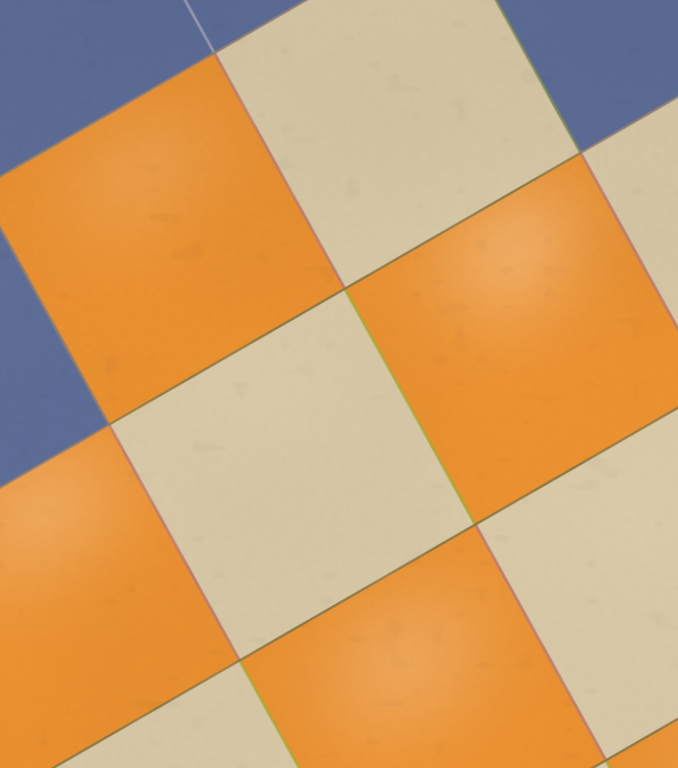
Reproduce this texture procedurally as a Shadertoy shader.

```glsl
const float TILE_SIZE = 0.353;
const vec2 GRID_ORIGIN = vec2(0.449, 0.624);
const vec2 ROW_AXIS = vec2(0.307, 0.177);
const vec2 COLUMN_AXIS = vec2(-0.170, 0.307);

const vec3 CREAM = vec3(0.83, 0.77, 0.64);
const vec3 ORANGE = vec3(0.90, 0.555, 0.185);
const vec3 BLUE = vec3(0.36, 0.42, 0.58);

const int CREAM_TILE = 0;
const int ORANGE_TILE = 1;
const int BLUE_TILE = 2;

float hash(vec2 p) {
    p = fract(p * vec2(0.1031, 0.1137));
    p += dot(p, p.yx + 33.33);
    return fract((p.x + p.y) * p.x * 17.0);
}

float noise(vec2 p) {
    vec2 i = floor(p), f = fract(p);
    f = f * f * (3.0 - 2.0 * f);
    return mix(mix(hash(i), hash(i + vec2(1, 0)), f.x),
               mix(hash(i + vec2(0, 1)), hash(i + vec2(1, 1)), f.x), f.y);
}

// Checkerboard bounded by a stepped blue border
int tileKind(vec2 cell) {
    if (abs(cell.x + 0.5) + cell.y > 1.0) return BLUE_TILE;
    return mod(cell.x + cell.y, 2.0) < 0.5 ? CREAM_TILE : ORANGE_TILE;
}

// Glazed surface with a soft reflection in the upper part of each tile
vec3 tileColor(int kind, vec2 cell, vec2 local, vec2 p) {
    vec3 base = kind == CREAM_TILE ? CREAM : kind == ORANGE_TILE ? ORANGE : BLUE;
    vec2 jitter = vec2(hash(cell + 20.0), hash(cell + 47.0)) - 0.5;
    vec2 fromGlow = (local - vec2(0.62, 0.76) - 0.2 * jitter) / vec2(0.34, 0.27);
    float glow = exp(-dot(fromGlow, fromGlow));
    float strength = kind == CREAM_TILE ? 0.02 : kind == ORANGE_TILE ? 0.30 : 0.10;
    strength *= 1.0 - 0.8 * smoothstep(0.55, 0.85, p.y - 0.35 * p.x);
    float cloud = noise(p * 6.0 + 30.0);
    vec3 color = mix(base, vec3(0.96, 0.83, 0.69), strength * glow * (0.7 + 0.6 * cloud));

    // Uneven glaze, fine grain and a few faint scuffs
    color *= 1.0 + 0.025 * (cloud - 0.5) + 0.012 * (noise(p * 190.0 + 9.0) - 0.5);
    float scuff = smoothstep(0.82, 0.98, noise(p * vec2(35.0, 60.0) + 70.0));
    color *= 1.0 - 0.025 * scuff;
    return color * (1.01 - 0.03 * smoothstep(0.5, 1.0, p.y));
}

// Joints running up the columns carry a pink or green colour fringe
vec3 jointColor(int before, int after, bool upright) {
    if (before == BLUE_TILE && after == BLUE_TILE) return vec3(0.58, 0.60, 0.69);
    if (before == BLUE_TILE || after == BLUE_TILE)
        return upright && before == CREAM_TILE ? vec3(0.48, 0.53, 0.34) : vec3(0.56, 0.49, 0.45);
    if (!upright) return vec3(0.52, 0.45, 0.26);
    return before == ORANGE_TILE ? vec3(0.73, 0.47, 0.43) : vec3(0.68, 0.65, 0.20);
}

float jointMask(float gridCoord, float halfWidth) {
    float d = abs(gridCoord - round(gridCoord)) * TILE_SIZE;
    return 1.0 - smoothstep(halfWidth * 0.5, halfWidth * 1.6, d);
}

vec3 floorColor(vec2 p) {
    vec2 grid = inverse(mat2(ROW_AXIS, COLUMN_AXIS)) * (p - GRID_ORIGIN);
    vec2 cell = floor(grid), edge = round(grid);
    vec3 color = tileColor(tileKind(cell), cell, grid - cell, p);

    int left = tileKind(vec2(edge.x - 1.0, cell.y));
    int right = tileKind(vec2(edge.x, cell.y));
    int below = tileKind(vec2(cell.x, edge.y - 1.0));
    int above = tileKind(vec2(cell.x, edge.y));
    float wear = 0.7 + 0.25 * noise(p * 28.0 + 5.0);
    color = mix(color, jointColor(left, right, true), wear * jointMask(grid.x, 0.0018));
    return mix(color, jointColor(below, above, false), wear * jointMask(grid.y, 0.0015));
}

void mainImage(out vec4 fragColor, in vec2 fragCoord) {
    // Supersampling smooths tile borders
    const int SAMPLES = 3;
    vec3 sum = vec3(0.0);
    for (int y = 0; y < SAMPLES; y++)
        for (int x = 0; x < SAMPLES; x++) {
            vec2 offset = (vec2(x, y) + 0.5) / float(SAMPLES) - 0.5;
            sum += floorColor((fragCoord + offset) / iResolution.y);
        }
    fragColor = vec4(sum / float(SAMPLES * SAMPLES), 1.0);
}
```
